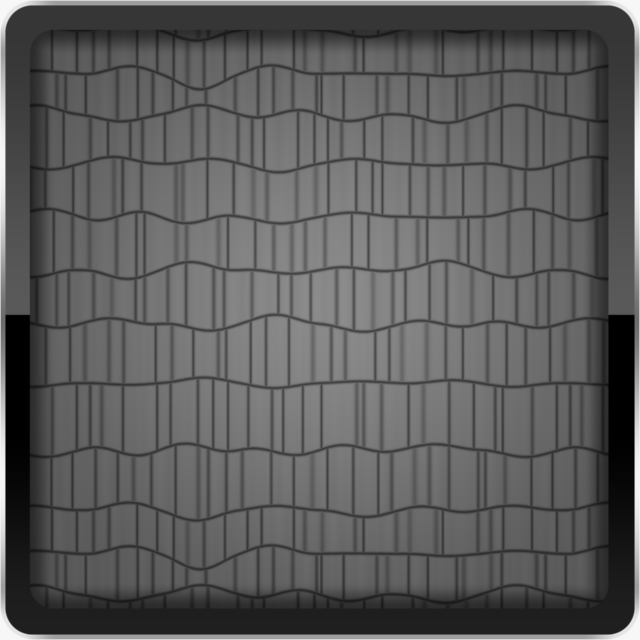
Give the GLSL for this pattern, as a Shadertoy shader.

```glsl
// A grey panel of wavy courses split by uneven upright joints, set in a glossy frame.
// Twelve noise-bent seams divide the courses, jittered cells place the joints, and
// rounded-box distances shape the inset panel, the two-tone frame and its silver rim.

float hash(vec2 p) {
    return fract(sin(dot(p, vec2(127.1, 311.7))) * 43758.5453);
}

// 1D gradient noise that wraps after six lattice steps
float waveNoise(float x, float seed) {
    float i = floor(x), f = x - i;
    float g0 = hash(vec2(mod(i, 6.0), seed)) * 2.0 - 1.0;
    float g1 = hash(vec2(mod(i + 1.0, 6.0), seed)) * 2.0 - 1.0;
    float s = f * f * f * (f * (f * 6.0 - 15.0) + 10.0);
    return mix(g0 * f, g1 * (f - 1.0), s);
}

float roundedBox(vec2 p, float halfSize, float radius) {
    vec2 q = abs(p) - halfSize + radius;
    return length(max(q, 0.0)) + min(max(q.x, q.y), 0.0) - radius;
}

// Height of a seam: nine uneven courses repeat every 0.75
float seamHeight(float index, float x) {
    float squeeze = pow(0.5 + 0.5 * cos(6.28318 * (index - 2.1) / 9.0), 3.0);
    float wave = waveNoise(x * 8.0, mod(index, 9.0) + 20.0);
    return 0.078 + index / 12.0 - 0.042 * squeeze + 0.052 * wave;
}

float softLine(float dist, float width) {
    return exp(-dist * dist / (width * width));
}

// Darkness of the upright joints in one course
float joints(float x, float course) {
    float pitch = 0.75 / 24.0;
    float cell = floor(x / pitch);
    float dark = 0.0;
    for (float k = -1.0; k <= 1.0; k++) {
        vec2 id = vec2(mod(cell + k, 24.0), mod(course, 9.0));
        float jointX = (cell + k + 0.5 + 0.85 * (hash(id + 3.0) - 0.5)) * pitch;
        float blur = hash(id + 47.0);
        blur *= blur;
        float line = softLine(x - jointX, mix(0.0023, 0.0046, blur));
        dark = max(dark, line * mix(0.85, 0.38, blur));
    }
    return dark;
}

float panelTone(vec2 p, float edge) {
    // Find the course and the nearest seam
    float course = 0.0, seamDist = 1.0;
    for (float i = -1.0; i <= 11.0; i++) {
        float h = seamHeight(i, p.x);
        course += step(h, p.y);
        seamDist = min(seamDist, abs(p.y - h));
    }

    // Central glow with faint upright streaks
    float tone = mix(0.54, 0.35, smoothstep(0.0, 0.62, length(p - vec2(0.51, 0.53))));
    tone += 0.025 * waveNoise(p.x * 70.0, course + 60.0);

    float dark = max(joints(p.x, course), 0.95 * softLine(seamDist, 0.0027));
    tone *= 1.0 - 0.53 * dark;

    // Inset shadow
    return tone * mix(0.48, 1.0, smoothstep(0.0, 0.042, -edge));
}

void mainImage(out vec4 fragColor, in vec2 fragCoord) {
    float size = min(iResolution.x, iResolution.y);
    vec2 p = (fragCoord - 0.5 * iResolution.xy) / size + 0.5;
    float aa = max(1.0 / size, 0.0015);

    float panel = roundedBox(p - vec2(0.4987, 0.5013), 0.452, 0.037);
    float frame = roundedBox(p - 0.5, 0.4915, 0.042);
    float outer = roundedBox(p - 0.5, 0.499, 0.052);

    // Silver rim, brightest at a quarter and three quarters of the height
    float glint = pow(abs(sin(6.28318 * p.y)), 1.5);
    float side = smoothstep(0.47, 0.495, abs(p.x - 0.5));
    float rim = mix(0.62, mix(0.42, 0.96, glint), side);
    rim = mix(rim, 0.9, smoothstep(0.41, 0.47, min(abs(p.x - 0.5), abs(p.y - 0.5))));
    float tone = mix(rim, 0.97, smoothstep(-aa, aa, outer));

    // Glossy grey upper half over a black lower half
    float upper = mix(0.35, 0.21, smoothstep(0.5, 0.98, p.y));
    float lower = 0.12 * (1.0 - smoothstep(0.02, 0.34, p.y));
    float gloss = mix(lower, upper, smoothstep(-aa, aa, p.y - 0.508));
    tone = mix(gloss, tone, smoothstep(-aa, aa, frame));

    tone = mix(panelTone(p, panel), tone, smoothstep(-aa, aa, panel));
    fragColor = vec4(vec3(tone), 1.0);
}
```
